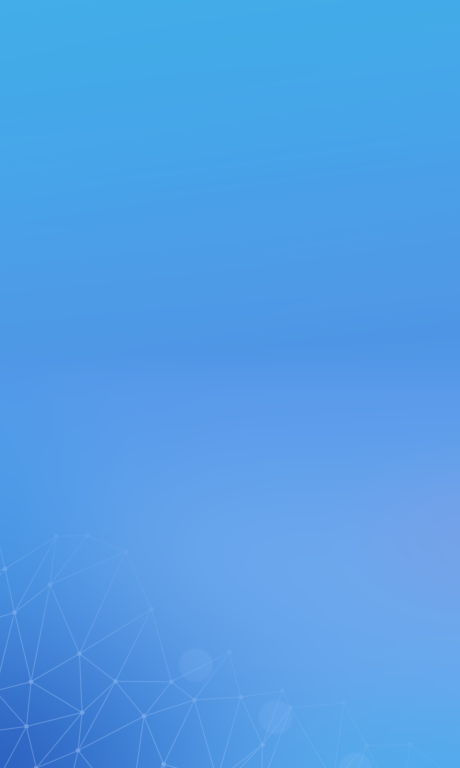
Write a WebGL 2 fragment shader that draws this background.

```glsl
#version 300 es
precision highp float;
// Soft blue backdrop: a slightly tilted sky gradient over a paler haze,
// with a deep corner glow, and a fading web of linked nodes at lower left.
// The web is a jittered, rotated grid whose neighbours are joined by segments.

uniform vec2 u_resolution;
out vec4 outColor;

// Colours
const vec3 SKY_TOP = vec3(0.258, 0.675, 0.910);
const vec3 SKY_MID = vec3(0.285, 0.635, 0.915);
const vec3 SKY_LOW = vec3(0.310, 0.590, 0.900);
const vec3 HAZE_TOP = vec3(0.350, 0.605, 0.918);
const vec3 HAZE_LOW = vec3(0.425, 0.660, 0.930);
const vec3 LEFT_BLUE = vec3(0.285, 0.605, 0.910);
const vec3 CORNER_CYAN = vec3(0.310, 0.670, 0.925);
const vec3 CORNER_DEEP = vec3(0.165, 0.370, 0.745);
const vec3 BLUSH = vec3(0.465, 0.630, 0.905);
const vec3 WEB_TINT = vec3(0.680, 0.800, 0.980);

// Layout, in units of canvas height
const float SKY_TILT = 0.08;
const float HORIZON = 0.53;
const float BAND_STRENGTH = 0.007;
const float CELL = 0.070;
const float JITTER = 0.72;
const float WEB_ANGLE = 0.42;
const float WEB_TOP = 0.400;
const float WEB_SLOPE = 0.68;
const float LINE_WIDTH = 0.0008;
const float NODE_RADIUS = 0.0030;
const vec2 BOKEH_START = vec2(0.255, 0.134);
const vec2 BOKEH_STEP = vec2(0.104, -0.068);
const float BOKEH_RADIUS = 0.022;

vec2 hash2(vec2 p) {
    p = vec2(dot(p, vec2(127.1, 311.7)), dot(p, vec2(269.5, 183.3)));
    return fract(sin(p) * 43758.5);
}

float gradientNoise(vec2 p) {
    vec2 i = floor(p), f = fract(p), u = f * f * (3.0 - 2.0 * f);
    vec2 e = vec2(1.0, 0.0);
    float a = dot(hash2(i) * 2.0 - 1.0, f);
    float b = dot(hash2(i + e) * 2.0 - 1.0, f - e);
    float c = dot(hash2(i + e.yx) * 2.0 - 1.0, f - e.yx);
    float d = dot(hash2(i + 1.0) * 2.0 - 1.0, f - 1.0);
    return mix(mix(a, b, u.x), mix(c, d, u.x), u.y);
}

float glow(vec2 p, vec2 center, vec2 size) {
    vec2 d = (p - center) / size;
    return exp(-dot(d, d));
}

float segmentDistance(vec2 p, vec2 a, vec2 b) {
    vec2 ab = b - a;
    return length(p - a - ab * clamp(dot(p - a, ab) / dot(ab, ab), 0.0, 1.0));
}

// Positive inside the corner covered by the web
float webReach(vec2 p) {
    return WEB_TOP - WEB_SLOPE * p.x - p.y;
}

mat2 rotation(float a) {
    return mat2(cos(a), sin(a), -sin(a), cos(a));
}

vec2 nodeAt(vec2 cell) {
    vec2 q = cell + 0.5 + JITTER * (hash2(cell + 7.0) - 0.5);
    return rotation(WEB_ANGLE) * q * CELL;
}

vec3 background(vec2 uv) {
    float t = 1.0 - uv.y + SKY_TILT * (uv.x - 0.5);
    float bands = gradientNoise(vec2(uv.x * 0.8, t * 16.0));
    vec3 sky = mix(SKY_TOP, SKY_MID, smoothstep(-0.05, 0.32, t));
    sky = mix(sky, SKY_LOW, smoothstep(0.16, 0.50, t)) + BAND_STRENGTH * bands;

    vec3 haze = mix(HAZE_LOW, HAZE_TOP, smoothstep(0.24, 0.52, uv.y));
    haze = mix(haze, LEFT_BLUE, 0.9 * glow(uv, vec2(-0.08, 0.28), vec2(0.32, 0.28)));
    haze = mix(haze, LEFT_BLUE, 0.8 * glow(uv, vec2(0.20, 0.0), vec2(0.42, 0.16)));
    haze = mix(haze, CORNER_CYAN, 0.9 * glow(uv, vec2(0.95, -0.02), vec2(0.42, 0.12)));
    haze = mix(haze, BLUSH, 0.75 * glow(uv, vec2(1.03, 0.30), vec2(0.22, 0.09)));
    haze = mix(haze, CORNER_DEEP, glow(uv, vec2(-0.10, -0.03), vec2(0.46, 0.22)));
    return mix(haze, sky, smoothstep(HORIZON - 0.05, HORIZON + 0.025, uv.y));
}

float web(vec2 p, float px) {
    vec2 home = floor(p * rotation(WEB_ANGLE) / CELL);
    float lines = 0.0, dots = 0.0;
    for (int k = 0; k < 9; k++) {
        vec2 cell = home + vec2(k % 3, k / 3) - 1.0;
        vec2 a = nodeAt(cell);
        float shown = step(0.0, webReach(a));
        dots = max(dots, shown * (1.0 - smoothstep(-px, px, length(p - a) - NODE_RADIUS)));
        // Links to the right, upper and diagonal neighbours
        for (int j = 1; j < 4; j++) {
            vec2 b = nodeAt(cell + vec2(j & 1, j >> 1));
            float linked = shown * step(0.0, webReach(b));
            float d = segmentDistance(p, a, b) - 0.5 * LINE_WIDTH;
            lines = max(lines, linked * (1.0 - smoothstep(-0.5 * px, px, d)));
        }
    }
    float strength = mix(0.12, 0.50, smoothstep(0.0, 0.26, webReach(p)));
    return strength * max(0.65 * lines, dots);
}

void main() {
    vec2 uv = gl_FragCoord.xy / u_resolution;
    vec2 p = gl_FragCoord.xy / u_resolution.y;
    float px = 1.0 / u_resolution.y;
    vec3 color = background(uv);

    // Faint discs trailing along the edge of the web
    for (int i = 0; i < 3; i++) {
        float d = length(p - BOKEH_START - float(i) * BOKEH_STEP) - BOKEH_RADIUS;
        color = mix(color, WEB_TINT, 0.11 * (1.0 - smoothstep(-2.0 * px, 2.0 * px, d)));
    }
    color = mix(color, WEB_TINT, web(p, px));
    outColor = vec4(color, 1.0);
}
```
